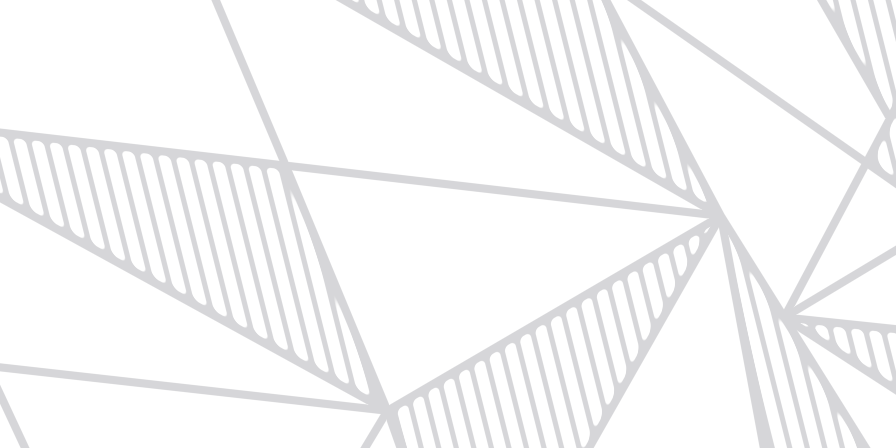
Give the GLSL for this background, as a Shadertoy shader.

```glsl
#define INK vec3(0.84, 0.84, 0.85)
#define PAPER vec3(1.0)
#define LINE_WIDTH 0.018
#define STRIPE_PITCH 0.038
#define STRIPE_WIDTH 0.0115
#define STRIPE_NORMAL vec2(0.97, 0.243)
#define SLOT_ROUNDING 0.011
#define MAIN_HUB vec2(1.609, 0.518)
#define SIDE 0.862
#define FAR 3.0

vec2 polar(float degrees, float radius) {
    float a = radians(degrees);
    return radius * vec2(cos(a), sin(a));
}

float segment(vec2 p, vec2 a, vec2 b) {
    vec2 pa = p - a, ba = b - a;
    float h = clamp(dot(pa, ba) / dot(ba, ba), 0.0, 1.0);
    return length(pa - ba * h) - 0.5 * LINE_WIDTH;
}

// Straight bar leaving a hub at an angle
float spoke(vec2 p, vec2 hub, float degrees) {
    return segment(p, hub, hub + polar(degrees, FAR));
}

// Signed distance to the line ab, negative on the side of the point inner
float halfPlane(vec2 p, vec2 a, vec2 b, vec2 inner) {
    vec2 normal = normalize(vec2(b.y - a.y, a.x - b.x));
    return -dot(p - a, normal) * sign(dot(inner - a, normal));
}

float roundIntersect(float a, float b, float r) {
    return min(-r, max(a, b)) + length(max(vec2(a, b) + r, 0.0));
}

// Outlined triangle with round-ended slots cut between parallel stripes
float hatchedTriangle(vec2 p, vec2 a, vec2 b, vec2 c) {
    float area = max(halfPlane(p, a, b, c),
                 max(halfPlane(p, b, c, a), halfPlane(p, c, a, b)));
    float outline = min(segment(p, a, b),
                    min(segment(p, b, c), segment(p, c, a)));
    float across = dot(p, STRIPE_NORMAL) / STRIPE_PITCH;
    float slot = abs(fract(across) - 0.5) * STRIPE_PITCH
               - 0.5 * (STRIPE_PITCH - STRIPE_WIDTH);
    slot = roundIntersect(area + 0.5 * LINE_WIDTH, slot, SLOT_ROUNDING);
    return min(outline, max(area, -slot));
}

// Hatched triangle opening from a hub between two angles
float wedge(vec2 p, vec2 hub, float from, float to) {
    return hatchedTriangle(p, hub, hub + polar(from, SIDE),
                           hub + polar(to, 1.3 * SIDE));
}

float network(vec2 p) {
    // Hubs, each reached from another along a bar
    vec2 leftHub = MAIN_HUB + polar(173.4, 0.978);
    vec2 lowHub = MAIN_HUB + polar(210.3, SIDE);
    vec2 rightHub = MAIN_HUB + polar(302.0, 0.267);
    vec2 crossing = rightHub + polar(62.0, 0.391);
    vec2 edgeHub = rightHub + polar(62.0, 0.503);

    // Plain bars
    float d = spoke(p, MAIN_HUB, 173.4);
    d = min(d, spoke(p, leftHub, 112.9));
    d = min(d, spoke(p, lowHub, 173.6));
    d = min(d, spoke(p, lowHub, 239.0));
    d = min(d, spoke(p, lowHub + polar(173.6, 0.9), -65.0));
    d = min(d, spoke(p, crossing, 145.0));
    for (int k = 0; k < 2; k++) {
        d = min(d, spoke(p, rightHub, 62.0 - 31.0 * float(k)));
    }

    // Hatched facets
    d = min(d, hatchedTriangle(p, leftHub, lowHub, leftHub + polar(173.4, 0.98)));
    d = min(d, wedge(p, MAIN_HUB, 118.0, 150.2));
    d = min(d, wedge(p, MAIN_HUB, 210.3, 240.4));
    d = min(d, wedge(p, MAIN_HUB, 280.5, 302.0));
    d = min(d, wedge(p, rightHub, -6.0, -33.0));
    d = min(d, wedge(p, edgeHub, 120.0, 60.0));
    d = min(d, wedge(p, crossing, 62.0, -35.0));
    return d;
}

void mainImage(out vec4 fragColor, in vec2 fragCoord) {
    float pixel = 1.0 / iResolution.y;
    float d = network(fragCoord * pixel);
    float ink = 1.0 - smoothstep(-0.7 * pixel, 0.7 * pixel, d);
    fragColor = vec4(mix(PAPER, INK, ink), 1.0);
}
```
